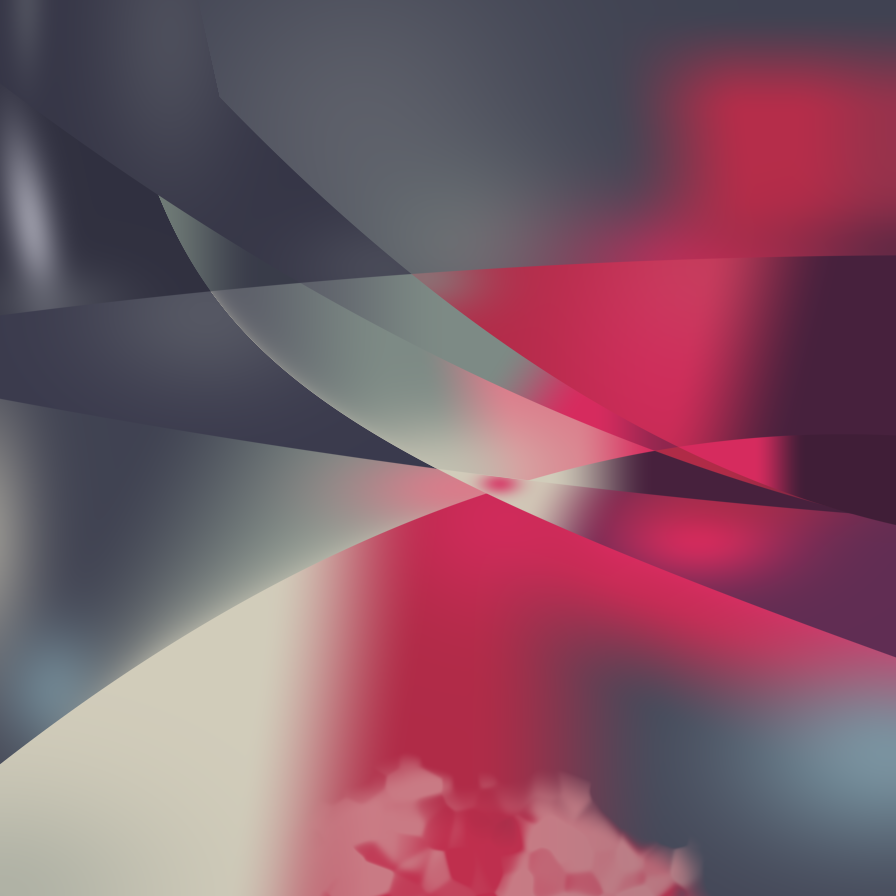
This background is drawn by a WebGL 1 fragment shader. Its source:

```glsl
precision highp float;
// Crossing curved sheets of slate, cream and crimson light with soft inner glows.

uniform vec2 u_resolution;

const vec3 INK = vec3(0.19, 0.19, 0.25);
const vec3 SLATE = vec3(0.25, 0.26, 0.32);
const vec3 GREY = vec3(0.36, 0.37, 0.41);
const vec3 SAGE = vec3(0.49, 0.54, 0.52);
const vec3 STEEL = vec3(0.48, 0.59, 0.64);
const vec3 CREAM = vec3(0.82, 0.80, 0.73);
const vec3 ROSE = vec3(0.86, 0.48, 0.54);
const vec3 MAGENTA = vec3(0.84, 0.17, 0.37);
const vec3 CRIMSON = vec3(0.69, 0.17, 0.28);
const vec3 PLUM = vec3(0.28, 0.13, 0.24);
const float EDGE_PIXELS = 0.8;
const float CLOUD_SCALE = 15.0;

// Sheet boundaries: height as a function of x
float horizon(float x) { return 0.648 + x * (0.129 - 0.062 * x); }
float leftRay(float x) { return 0.555 + x * (0.055 * x - 0.187); }
float risingArc(float x) { return 0.147 + x * (0.782 - 0.415 * x); }
float lowSweep(float x) { return 0.538 - 0.315 * x + 0.0416 / max(x - 0.038, 0.01); }
float midSweep(float x) { return 0.907 + x * (0.261 * x - 0.752); }
float highSweep(float x) {
    return 1.178 + x * (0.535 * x - 1.299) + 3.5 * max(0.245 - x, 0.0);
}

float above(float d) {
    float w = EDGE_PIXELS / u_resolution.y;
    return smoothstep(-w, w, d);
}

vec3 glow(vec3 base, vec3 tint, vec2 p, vec2 centre, vec2 radius, float amount) {
    vec2 q = (p - centre) / radius;
    return mix(base, tint, amount * exp(-dot(q, q)));
}

vec2 hash2(vec2 p) {
    return fract(sin(vec2(dot(p, vec2(127.1, 311.7)), dot(p, vec2(269.5, 183.3)))) * 43758.5);
}

// Smoothed cellular noise: blended random value of nearby cells
float cells(vec2 p) {
    vec2 id = floor(p);
    float sum = 0.0, total = 0.0;
    for (int j = -1; j <= 1; j++)
    for (int i = -1; i <= 1; i++) {
        vec2 cell = id + vec2(float(i), float(j));
        vec2 d = cell + hash2(cell) - p;
        float weight = exp(-9.0 * dot(d, d));
        sum += weight * hash2(cell + 7.0).x;
        total += weight;
    }
    return sum / total;
}

vec3 upperSheets(vec2 p, float low, float mid, float high) {
    vec2 beam = p + vec2((p.y - 0.75) * 0.17, 0.0);
    vec3 left = glow(INK, vec3(0.62, 0.62, 0.67), beam, vec2(0.035, 0.75), vec2(0.026, 0.1), 0.9);
    left = glow(left, GREY, p, vec2(0.06, 0.66), vec2(0.08, 0.04), 0.6);
    vec3 sliver = mix(SAGE, SLATE, smoothstep(0.17, 0.29, p.x)) * 0.9;
    vec3 fold = glow(INK * 1.1, GREY, p, vec2(0.19, 0.96), vec2(0.08, 0.16), 0.6);
    fold = glow(fold, GREY, p, vec2(0.43, 0.7), vec2(0.1, 0.06), 0.5);
    fold = glow(fold, GREY, p, vec2(0.03, 1.0), vec2(0.02, 0.08), 0.6);
    vec3 open = glow(SLATE, GREY, p, vec2(0.4, 0.86), vec2(0.2, 0.2), 1.0);
    open = glow(open, SAGE, p, vec2(0.52, 0.72), vec2(0.13, 0.1), 0.55);
    open = glow(open, MAGENTA, p, vec2(0.8, 0.7), vec2(0.17, 0.07), 0.85);
    float patchX = smoothstep(0.68, 0.84, p.x + 0.1 * (p.y - 0.84));
    float patchY = smoothstep(0.99, 0.87, p.y) * smoothstep(0.6, 0.78, p.y);
    open = mix(open, CRIMSON * 1.03, patchX * patchY * (1.0 - 0.25 * smoothstep(0.88, 1.0, p.x)));
    open = glow(open, PLUM, p, vec2(1.02, 0.72), vec2(0.14, 0.05), 0.6);
    return mix(mix(mix(left, sliver, low), fold, mid), open, high);
}

vec3 middleSheets(vec2 p, float mid, float high) {
    vec3 lower = mix(GREY, SAGE, smoothstep(0.25, 0.44, p.x));
    lower = mix(lower, ROSE, smoothstep(0.48, 0.58, p.x + 0.2 * (p.y - 0.53)));
    lower = glow(lower, CREAM, p, vec2(0.5, 0.475), vec2(0.12, 0.06), 0.75);
    lower = mix(lower, MAGENTA, smoothstep(0.64, 0.74, p.x));
    lower = mix(lower, CREAM, 0.3 * exp(-max(p.y - lowSweep(p.x), 0.0) / 0.012));
    vec3 strip = mix(GREY, SAGE, smoothstep(0.32, 0.5, p.x));
    strip = mix(strip, MAGENTA, smoothstep(0.54, 0.64, p.x - 0.5 * (p.y - midSweep(p.x))));
    strip = mix(strip, PLUM, 0.5 * smoothstep(0.66, 0.75, p.x));
    vec3 open = glow(CRIMSON, MAGENTA, p, vec2(0.74, 0.58), vec2(0.13, 0.18), 0.75);
    open = glow(open, ROSE, p, vec2(0.79, 0.7), vec2(0.12, 0.1), 0.2);
    open = glow(open, SAGE, p, vec2(0.47, 0.69), vec2(0.07, 0.04), 0.7);
    open = mix(open, PLUM, smoothstep(-0.05, 0.1, p.x - 0.81 - 0.25 * (p.y - 0.6)));
    return mix(mix(lower, strip, mid), open, high);
}

vec3 rightWedge(vec2 p, float ray, float mid, float high) {
    vec3 lower = mix(CREAM, PLUM * 1.35, smoothstep(0.59, 0.7, p.x + 0.5 * (0.44 - p.y)));
    lower = glow(lower, MAGENTA, p, vec2(0.78, 0.4), vec2(0.1, 0.05), 1.0);
    lower = glow(lower, CRIMSON, p, vec2(0.82, 0.44), vec2(0.13, 0.035), 0.7);
    lower = glow(lower, MAGENTA, p, vec2(0.558, 0.46), vec2(0.022, 0.012), 0.8);
    vec3 upper = mix(CREAM, PLUM, smoothstep(0.61, 0.73, p.x));
    vec3 strip = mix(CRIMSON, PLUM, smoothstep(0.8, 1.0, p.x));
    vec3 top = mix(MAGENTA, PLUM * 0.9, smoothstep(0.84, 0.9, p.x));
    return mix(mix(mix(lower, upper, ray), strip, mid), top, high);
}

vec3 leftPocket(vec2 p) {
    vec3 c = mix(SLATE, SAGE, smoothstep(0.12, 0.4, p.x + 0.5 * (0.46 - p.y)));
    c = glow(c, CREAM, p, vec2(-0.02, 0.4), vec2(0.06, 0.15), 0.6);
    c = glow(c, STEEL, p, vec2(0.06, 0.23), vec2(0.06, 0.07), 0.7);
    c = mix(c, CREAM, 0.6 * smoothstep(0.02, 0.2, p.x) * exp(-max(p.y - risingArc(p.x), 0.0) / 0.035));
    return glow(c, ROSE, p, vec2(0.52, 0.455), vec2(0.12, 0.045), 0.95);
}

vec3 ground(vec2 p) {
    float depth = lowSweep(p.x) - p.y;
    vec3 c = mix(CREAM, CRIMSON, smoothstep(0.29, 0.47, p.x - 0.15 * (p.y - 0.27)));
    c = glow(c, SAGE, p, vec2(0.0, 0.0), vec2(0.18, 0.12), 0.4);
    c = glow(c, MAGENTA, p, vec2(0.56, 0.42), vec2(0.12, 0.1), 0.8);
    c = mix(c, MAGENTA, smoothstep(0.55, 0.7, p.x) * exp(-max(depth, 0.0) / 0.07));
    c = mix(c, SLATE * 1.05, smoothstep(0.52, 0.75, p.x) * smoothstep(0.03, 0.17, depth));
    c = glow(c, STEEL, p, vec2(0.99, 0.16), vec2(0.17, 0.11), 0.95);
    // Ragged warm cloud along the bottom
    float n = cells(p * CLOUD_SCALE) * 0.65 + cells(p * CLOUD_SCALE * 2.3) * 0.35;
    float rise = 0.12 - 1.7 * (p.x - 0.54) * (p.x - 0.54) - p.y + 0.1 * (n - 0.5);
    float body = smoothstep(-0.02, 0.035, rise) * smoothstep(0.3, 0.42, p.x);
    vec3 cloud = mix(CRIMSON * 1.1, mix(ROSE, CREAM, 0.25) * 0.95, smoothstep(0.3, 0.6, n + 0.4 * (0.62 - p.x)));
    return mix(c, cloud, body * smoothstep(0.81, 0.74, p.x) * 0.85);
}

void main() {
    vec2 p = gl_FragCoord.xy / u_resolution;
    float ray = above(p.y - leftRay(p.x)), arc = above(p.y - risingArc(p.x));
    float low = above(p.y - lowSweep(p.x)), mid = above(p.y - midSweep(p.x));
    float high = above(p.y - highSweep(p.x));
    vec3 shade = glow(INK * 1.2, GREY, p, vec2(0.23, 0.65), vec2(0.13, 0.09), 0.8);
    vec3 c = mix(ground(p), mix(leftPocket(p), shade, ray), arc);
    c = mix(c, rightWedge(p, ray, mid, high), low);
    c = mix(c, middleSheets(p, mid, high), low * arc * ray);
    c = mix(c, upperSheets(p, low, mid, high), above(p.y - horizon(p.x)));
    gl_FragColor = vec4(c, 1.0);
}
```
